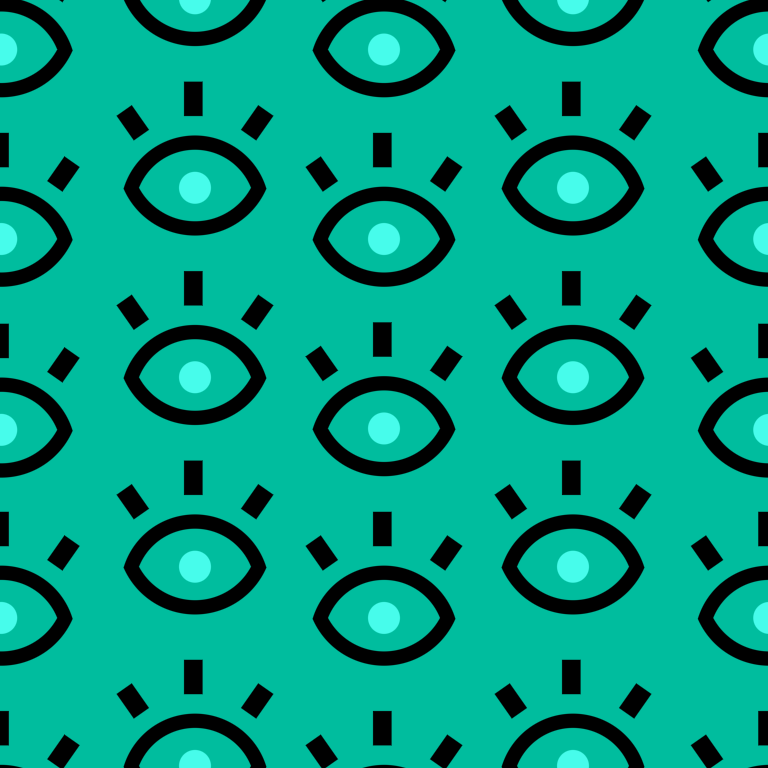
Reproduce this pattern procedurally as a three.js fragment shader.

```glsl
// Staggered columns of outlined eyes, each with a pale pupil and three lashes.
// Each lid is the overlap of two discs given a mitred stroke; loops place the
// eyes, with small shifts in the outer columns and the lowest row.
varying vec2 vUv;

const vec3 TEAL = vec3(0.0, 0.74, 0.62);
const vec3 BLACK = vec3(0.0);
const vec3 AQUA = vec3(0.28, 0.99, 0.92);

const vec2 PITCH = vec2(0.2461, 0.2467);
const float STROKE = 0.0186;
const float PUPIL_RADIUS = 0.0208;
const float LASH_TILT = 0.611;

float coverage(float d) {
  return 1.0 - smoothstep(-0.001, 0.001, d);
}

float boxDistance(vec2 p, vec2 halfSize) {
  vec2 q = abs(p) - halfSize;
  return length(max(q, 0.0)) + min(max(q.x, q.y), 0.0);
}

vec2 rotate(vec2 p, float angle) {
  float c = cos(angle), s = sin(angle);
  return vec2(c * p.x - s * p.y, s * p.x + c * p.y);
}

// Disc whose cap has the given half width and height above y = 0
float capDistance(vec2 p, float halfWidth, float height) {
  float radius = (halfWidth * halfWidth + height * height) / (2.0 * height);
  return length(p - vec2(0.0, height - radius)) - radius;
}

float lidDistance(vec2 p, float halfWidth, float above, float below) {
  float upper = capDistance(p, halfWidth, above);
  float lower = capDistance(vec2(p.x, -p.y), halfWidth, below);
  float opening = max(upper, lower);
  return abs(opening - 0.5 * STROKE) - 0.5 * STROKE;
}

float lashDistance(vec2 p) {
  float middle = boxDistance(p - vec2(-0.0022, 0.1158), vec2(0.0121, 0.0224));
  vec2 side = rotate(vec2(abs(p.x), p.y) - vec2(0.0810, 0.0846), LASH_TILT);
  return min(middle, boxDistance(side, vec2(0.0121, 0.0196)));
}

// Centre of an eye; column runs from -2 to 2, row from 0 at the top to 4
vec2 eyeCentre(float column, float row) {
  float outer = step(1.5, abs(column));
  float raised = mod(abs(column), 2.0);
  float x = mix(0.5 + column * PITCH.x, 0.5016 + 0.5 * sign(column), outer);
  float y = 0.9355 + 0.0667 * raised - row * PITCH.y;
  y -= 0.0127 * step(3.5, row);
  y -= 0.0018 * outer * (1.0 - step(0.5, abs(row - 2.0)));
  return vec2(x, y);
}

void main() {
  float ink = 1.0;
  float pupil = 1.0;

  // Nearest lid, lash and pupil over the whole grid
  for (int i = -2; i <= 2; i++) {
    for (int j = 0; j < 5; j++) {
      vec2 p = vUv - eyeCentre(float(i), float(j));
      float lid = lidDistance(p, 0.0729, 0.0495, 0.0436);
      ink = min(ink, min(lid, lashDistance(p)));
      pupil = min(pupil, length(p) - PUPIL_RADIUS);
    }
  }

  vec3 colour = mix(TEAL, AQUA, coverage(pupil));
  colour = mix(colour, BLACK, coverage(ink));
  gl_FragColor = vec4(colour, 1.0);
}
```
